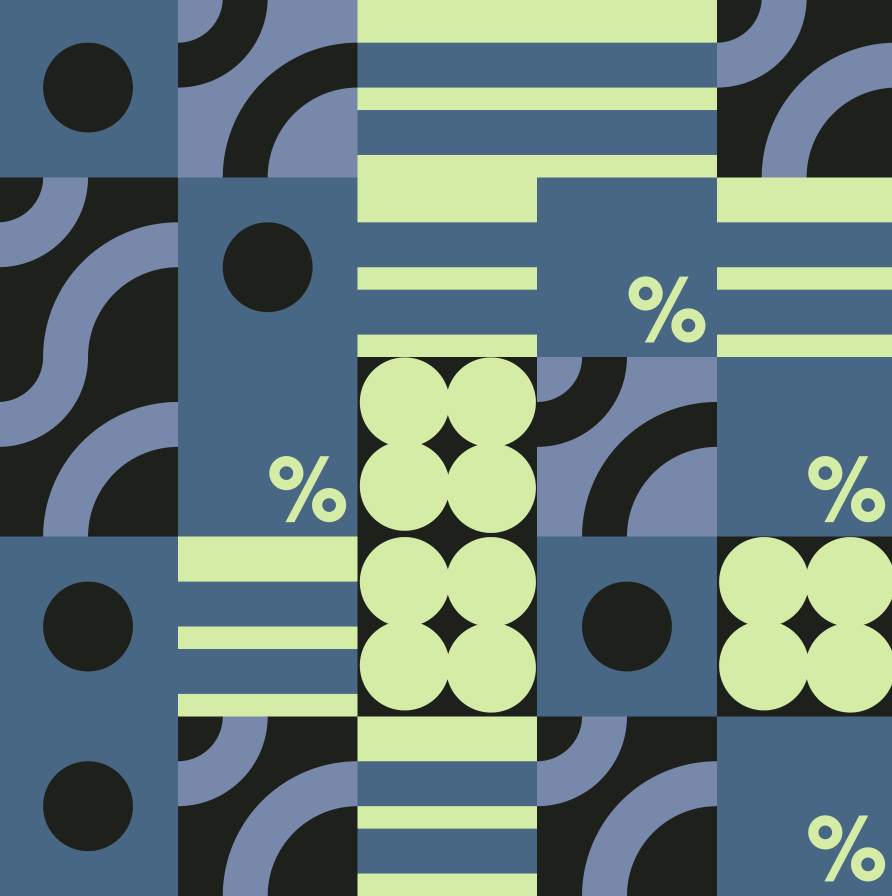
This pattern is drawn by a Shadertoy shader. Its source:

```glsl
const vec3 SLATE = vec3(0.282, 0.404, 0.516);
const vec3 PERIWINKLE = vec3(0.47, 0.535, 0.667);
const vec3 LIME = vec3(0.837, 0.927, 0.65);
const vec3 INK = vec3(0.118, 0.129, 0.106);

const int DOT = 0, ARCS_INK = 1, ARCS_LIGHT = 2, STRIPES = 3, RINGS = 4, DISCS = 5;
const int GRID = 5;
const float TILE_SIZE = 0.2005;   // fraction of canvas height
const float LEFT_BLEED = 0.002;   // part of the first column cut off
const int SAMPLES = 2;

// Tile kinds, top row first
const int LAYOUT[25] = int[25](
    DOT, ARCS_INK, STRIPES, STRIPES, ARCS_LIGHT,
    ARCS_LIGHT, DOT, STRIPES, RINGS, STRIPES,
    ARCS_LIGHT, RINGS, DISCS, ARCS_INK, RINGS,
    DOT, STRIPES, DISCS, DOT, DISCS,
    DOT, ARCS_LIGHT, STRIPES, ARCS_LIGHT, RINGS);

float disc(vec2 p, vec2 center, float radius) {
    return length(p - center) - radius;
}

float ring(vec2 p, vec2 center, float inner, float outer) {
    return abs(length(p - center) - 0.5 * (inner + outer)) - 0.5 * (outer - inner);
}

float band(float x, float from, float to) {
    return abs(x - 0.5 * (from + to)) - 0.5 * (to - from);
}

// Slanted bar with level ends
float slantedBar(vec2 p, vec2 top, vec2 bottom, float halfWidth) {
    float slope = (top.x - bottom.x) / (top.y - bottom.y);
    float side = abs(p.x - bottom.x - slope * (p.y - bottom.y)) - halfWidth;
    return max(side / sqrt(1.0 + slope * slope), band(p.y, top.y, bottom.y));
}

// Concentric quarter arcs in two opposite corners
float cornerArcs(vec2 p) {
    return min(ring(p, vec2(0.0), 0.25, 0.5), ring(p, vec2(1.0), 0.5, 0.75));
}

float stripes(float y) {
    return min(band(y, -0.25, 0.25), min(band(y, 0.5, 0.625), band(y, 0.875, 1.125)));
}

// Four touching discs, the lower pair slightly uneven
float fourDiscs(vec2 p) {
    float d = 1.0;
    for (int i = 0; i < 4; i++) {
        vec2 corner = vec2(i & 1, i >> 1);
        vec2 center = mix(vec2(0.263, 0.252), vec2(0.743, 0.717), corner);
        center.y += 0.012 * corner.x * corner.y;
        d = min(d, disc(p, center, 0.25));
    }
    return d;
}

// Two small rings parted by a slanted bar
float ringPair(vec2 p) {
    float rings = min(ring(p, vec2(0.604, 0.646), 0.038, 0.095),
                      ring(p, vec2(0.842, 0.824), 0.038, 0.095));
    return min(rings, slantedBar(p, vec2(0.818, 0.552), vec2(0.624, 0.919), 0.025));
}

vec3 paint(vec3 ground, vec3 ink, float d, float softness) {
    return mix(ground, ink, clamp(0.5 - d / softness, 0.0, 1.0));
}

// p runs from the tile's top left corner to (1, 1)
vec3 tileColor(int kind, vec2 p, float softness) {
    if (kind == DOT) return paint(SLATE, INK, disc(p, vec2(0.5), 0.25), softness);
    if (kind == ARCS_INK) return paint(PERIWINKLE, INK, cornerArcs(p), softness);
    if (kind == ARCS_LIGHT) return paint(INK, PERIWINKLE, cornerArcs(p), softness);
    if (kind == STRIPES) return paint(SLATE, LIME, stripes(p.y), softness);
    if (kind == RINGS) return paint(SLATE, LIME, ringPair(p), softness);
    return paint(INK, LIME, fourDiscs(p), softness);
}

vec3 mosaic(vec2 uv, float softness) {
    vec2 grid = vec2(uv.x + LEFT_BLEED, uv.y) / TILE_SIZE;
    grid.y = float(GRID) - grid.y;
    ivec2 cell = ivec2(mod(floor(grid), float(GRID)));
    return tileColor(LAYOUT[cell.y * GRID + cell.x], fract(grid), softness);
}

void mainImage(out vec4 fragColor, in vec2 fragCoord) {
    float subpixels = float(SAMPLES);
    float softness = 1.0 / (iResolution.y * TILE_SIZE * subpixels);
    vec3 sum = vec3(0.0);

    // Supersampling also smooths the seams between tiles
    for (int i = 0; i < SAMPLES * SAMPLES; i++) {
        vec2 offset = (vec2(i % SAMPLES, i / SAMPLES) + 0.5) / subpixels - 0.5;
        sum += mosaic((fragCoord + offset) / iResolution.y, softness);
    }
    fragColor = vec4(sum / (subpixels * subpixels), 1.0);
}
```
